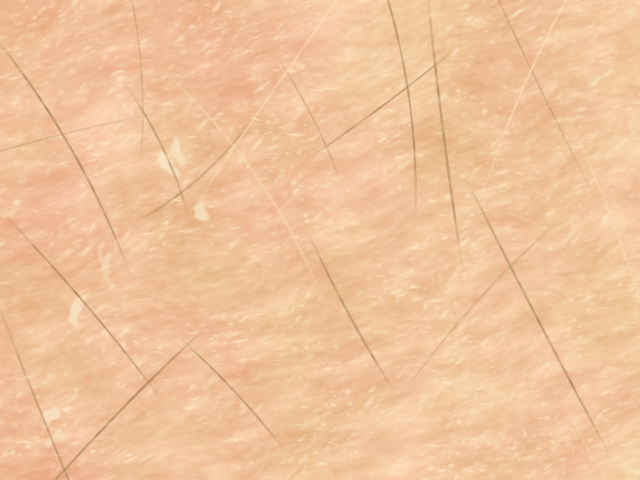
This texture is drawn by a Shadertoy shader. Its source:

```glsl
// Close view of pale skin: warm blotches and slanted furrows from stretched
// gradient noise, soft and sharp moist glints scattered in jittered cells, a
// few dry flakes, and long thin bent hairs laid over everything by a loop.

const vec3 SKIN_COLOR  = vec3(0.943, 0.761, 0.605);
const vec3 TONE_AXIS   = vec3(0.52, 1.0, 1.18);
const vec3 PINK_AXIS   = vec3(0.007, -0.010, 0.008);
const vec3 GLINT_COLOR = vec3(1.0, 0.92, 0.78);
const vec3 FLAKE_COLOR = vec3(0.98, 0.90, 0.77);
const vec3 HAIR_COLOR  = vec3(0.67, 0.52, 0.35);
const vec3 PALE_HAIR   = vec3(0.99, 0.88, 0.72);
const float GRAIN_ANGLE = 0.30;
const int HAIR_COUNT = 22;
const int FLAKE_COUNT = 9;

vec2 hash2(vec2 p) {
    vec3 h = fract(p.xyx * vec3(0.1031, 0.1030, 0.0973));
    h += dot(h, h.yzx + 33.33);
    return fract((h.xx + h.yz) * h.zy);
}

// Coordinates of v in a frame whose x axis points along the angle
vec2 toFrame(vec2 v, float angle) {
    float c = cos(angle), s = sin(angle);
    return vec2(c * v.x + s * v.y, c * v.y - s * v.x);
}

float cornerSlope(vec2 cell, vec2 corner, vec2 f) {
    return dot(hash2(cell + corner) * 2.0 - 1.0, f - corner);
}

float noise(vec2 p) {
    vec2 cell = floor(p), f = fract(p);
    vec2 u = f * f * f * (f * (f * 6.0 - 15.0) + 10.0);
    float low = mix(cornerSlope(cell, vec2(0, 0), f), cornerSlope(cell, vec2(1, 0), f), u.x);
    float high = mix(cornerSlope(cell, vec2(0, 1), f), cornerSlope(cell, vec2(1, 1), f), u.x);
    return mix(low, high, u.y);
}

float fbm(vec2 p) {
    float sum = 0.0, gain = 1.0;
    for (int i = 0; i < 3; i++) {
        sum += gain * noise(p);
        p = p * 2.1 + vec2(17.3, 41.7);
        gain *= 0.5;
    }
    return sum;
}

// Short bright dashes, at most one per jittered cell; softness blurs the rim
float glints(vec2 p, vec2 cellSize, float share, float softness, float seed) {
    vec2 grid = p / cellSize, home = floor(grid);
    float light = 0.0;
    for (int y = -1; y <= 1; y++)
    for (int x = -1; x <= 1; x++) {
        vec2 cell = home + vec2(x, y);
        vec2 place = hash2(cell + seed), look = hash2(cell + seed + 71.0);
        vec2 offset = (grid - cell - place) * cellSize;
        vec2 q = toFrame(offset, 0.9 * (look.x - 0.4));
        vec2 size = cellSize * vec2(mix(0.14, 0.46, look.y * look.y), mix(0.13, 0.22, look.x));
        float chosen = step(hash2(cell + seed + 139.0).x, share);
        float shape = 1.0 - smoothstep(1.0 - softness, 1.0 + softness, length(q / size));
        light = max(light, chosen * shape * mix(0.25, 1.0, place.x));
    }
    return light;
}

// Bent, tapering strand around its centre
float strand(vec2 p, vec2 centre, float angle, float halfLength, float bend, float width) {
    vec2 q = toFrame(p - centre, angle);
    float slope = 2.0 * bend * q.x;
    float d = abs(q.y - bend * q.x * q.x) / sqrt(1.0 + slope * slope);
    float taper = 1.0 - smoothstep(0.4, 1.0, abs(q.x) / halfLength);
    return taper * (1.0 - smoothstep(0.0, width, d));
}

// Ragged thin scale of dry skin
float flake(vec2 p, vec2 centre, float angle, vec2 size, float edge) {
    vec2 q = toFrame(p - centre, angle);
    q.y += 12.0 * q.x * q.x;
    float d = length(q / size) - 1.0 + 1.1 * noise(p * 50.0);
    return 1.0 - smoothstep(-edge, edge, d);
}

void mainImage(out vec4 fragColor, in vec2 fragCoord) {
    vec2 p = fragCoord / iResolution.y;
    float aspect = iResolution.x / iResolution.y;
    float pixel = 1.0 / iResolution.y;

    // Skin tone: blotches, furrows and fine grain, paler to the right
    vec2 warp = vec2(noise(p * 5.0), noise(p * 5.0 + 31.0));
    vec2 grain = toFrame(p + 0.035 * warp, GRAIN_ANGLE);
    float blotch = fbm(p * 3.4 + 7.0);
    float furrow = fbm(grain * vec2(8.0, 25.0));
    float fine = fbm(grain * vec2(32.0, 80.0) + 53.0);
    float drift = p.x / aspect - 0.5;
    float tone = 0.062 * blotch + 0.080 * furrow + 0.050 * fine + 0.022 * drift;
    float pink = 2.6 * fbm(p * 4.0 + 91.0) - 1.2 * drift;
    vec3 color = SKIN_COLOR + TONE_AXIS * tone + PINK_AXIS * pink;

    // Moist glints: broad sheen below sharp sparks, denser in loose patches
    vec2 ragged = grain + 0.006 * vec2(noise(p * 70.0), noise(p * 70.0 + 19.0));
    float patches = clamp(0.75 + 1.3 * noise(p * 6.0 + 3.0) + 0.8 * furrow, 0.2, 1.0);
    float sheen = glints(ragged, vec2(0.062, 0.031), 0.6, 0.95, 977.0);
    float light = 0.75 * glints(ragged, vec2(0.035, 0.019), 0.48, 0.75, 5.0);
    light = max(light, 0.50 * glints(ragged, vec2(0.023, 0.014), 0.55, 0.75, 211.0));
    color = mix(color, GLINT_COLOR, 0.36 * sheen * patches);
    color = mix(color, GLINT_COLOR, light * patches);

    // Dry flakes, gathered on the left
    for (int i = 0; i < FLAKE_COUNT; i++) {
        vec2 a = hash2(vec2(i, 301)), b = hash2(vec2(i, 347));
        vec2 centre = vec2(aspect * (0.08 + 0.32 * a.x), 0.08 + 0.60 * a.y);
        vec2 size = vec2(mix(0.018, 0.042, b.x), mix(0.006, 0.013, b.y));
        float cover = flake(p, centre, 0.4 + 1.7 * a.y, size, 0.15 + 1.2 * pixel / size.y);
        color = mix(color, FLAKE_COLOR, cover * mix(0.4, 0.85, b.y));
    }

    // Hairs: most fall to the right, some cross them, every fourth is pale
    for (int i = 0; i < HAIR_COUNT; i++) {
        vec2 a = hash2(vec2(i, 409)), b = hash2(vec2(i, 463)), c = hash2(vec2(i, 521));
        vec2 centre = vec2(aspect * fract(float(i) * 0.618 + 0.13), a.x);
        bool crossing = i % 3 == 1, pale = i % 4 == 3;
        float angle = crossing ? mix(0.2, 1.1, a.y) : mix(-1.5, -0.8, a.y);
        float halfLength = mix(0.17, 0.55, b.x * b.x);
        float bend = (b.y - 0.5) * 0.28 / halfLength;
        float width = mix(0.0024, 0.0036, c.x) + 0.6 * pixel;
        float cover = strand(p, centre, angle, halfLength, bend, width);
        cover *= mix(0.30, 0.80, c.y) * (0.9 + 0.9 * noise(p * 45.0 + float(i)));
        color = mix(color, pale ? PALE_HAIR : HAIR_COLOR, clamp(cover, 0.0, 1.0));
    }

    fragColor = vec4(clamp(color, 0.0, 1.0), 1.0);
}
```
